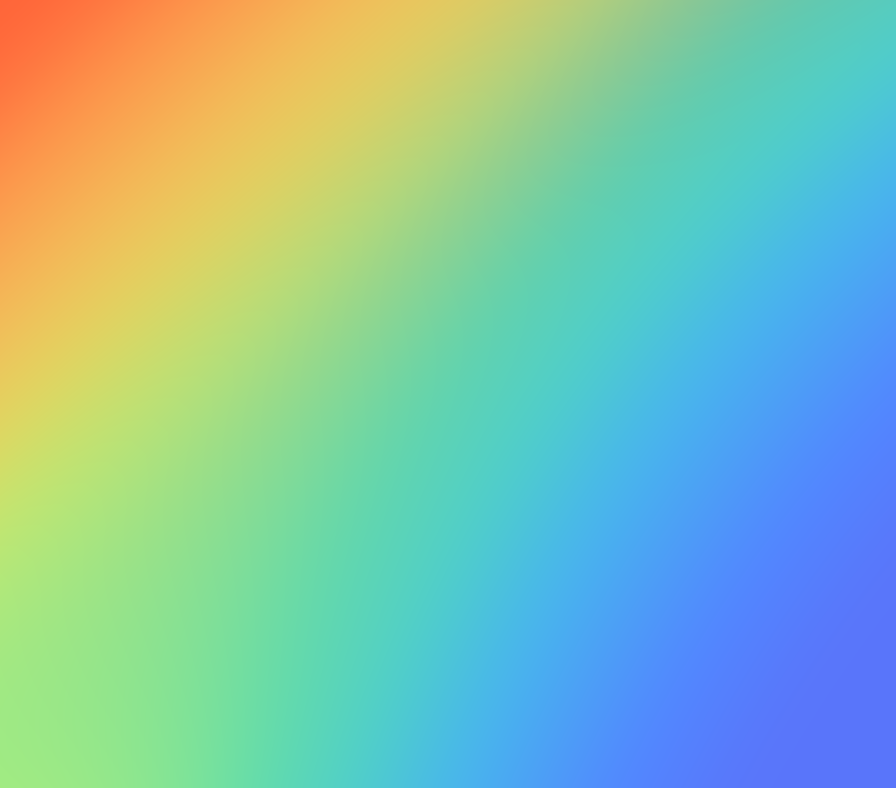
Reproduce this background procedurally as a Shadertoy shader.

```glsl
// Soft diagonal rainbow gradient: red-orange top left, through green, to indigo bottom right.

const int STOPS = 12;

const float STOP_AT[STOPS] = float[](
    0.0, 0.04, 0.12, 0.20, 0.265, 0.34, 0.396, 0.48, 0.567, 0.655, 0.785, 0.88);

const vec3 STOP_COLOR[STOPS] = vec3[](
    vec3(1.00, 0.39, 0.22),   // red-orange
    vec3(1.00, 0.43, 0.24),
    vec3(0.99, 0.60, 0.30),   // orange
    vec3(0.95, 0.74, 0.35),   // amber
    vec3(0.88, 0.82, 0.38),   // yellow
    vec3(0.72, 0.86, 0.47),   // lime
    vec3(0.58, 0.84, 0.55),   // green
    vec3(0.39, 0.83, 0.67),   // sea green
    vec3(0.31, 0.81, 0.79),   // teal
    vec3(0.28, 0.71, 0.93),   // sky
    vec3(0.32, 0.53, 1.00),   // blue
    vec3(0.35, 0.46, 0.98));  // indigo

// Piecewise linear colour ramp
vec3 ramp(float t) {
    vec3 color = STOP_COLOR[0];
    for (int i = 1; i < STOPS; i++) {
        float k = clamp((t - STOP_AT[i - 1]) / (STOP_AT[i] - STOP_AT[i - 1]), 0.0, 1.0);
        color = mix(color, STOP_COLOR[i], k);
    }
    return color;
}

// Ramp averaged over a short span, which rounds off the stops
vec3 softRamp(float t, float spread) {
    vec3 sum = vec3(0.0);
    for (int i = -2; i <= 2; i++) sum += ramp(t + spread * float(i) * 0.5);
    return sum / 5.0;
}

// Position along the gradient; bands tilt near the warm end and bow near the cool end
float bandPosition(vec2 p, float across) {
    float along = (p.x + 0.72 * p.y) / 1.72;
    float cool = smoothstep(0.25, 0.60, along);
    float tilt = 0.07 * across;
    float bow = 0.10 * (across - 0.3) * (across - 0.3);
    return along - mix(tilt, bow, cool);
}

void mainImage(out vec4 fragColor, in vec2 fragCoord) {
    vec2 p = fragCoord / iResolution.xy;
    p.y = 1.0 - p.y;              // measure down from the top edge
    float across = p.x - p.y;     // negative lower left, positive upper right
    float t = bandPosition(p, across);

    vec3 color = softRamp(t, 0.025);

    // Middle bands are fresher at the lower left and duller at the upper right
    float middle = smoothstep(0.18, 0.34, t) * (1.0 - smoothstep(0.40, 0.60, t));
    color += vec3(0.0, -0.075, 0.01) * across * middle;

    fragColor = vec4(clamp(color, 0.0, 1.0), 1.0);
}
```
